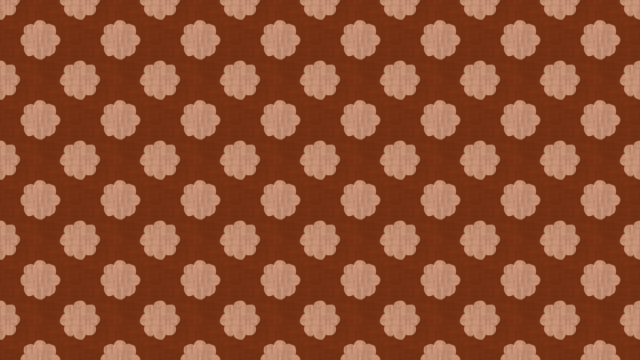
Write a WebGL 1 fragment shader that draws this pattern.

```glsl
precision highp float;

uniform vec2 u_resolution;

const float CELLS_DOWN = 4.5;       // repeats over the canvas height
const float PETALS = 8.0;
const float PETAL_RADIUS = 0.080;   // lengths are in cells
const float PETAL_ORBIT = 0.168;
const float CORE_RADIUS = 0.180;
const float EDGE_WOBBLE = 0.008;
const float RIM_WIDTH = 0.016;
const float RIM_STRENGTH = 0.35;
const float THREADS = 40.0;         // threads per cell
const float SLUB = 6.0;             // thickness changes along a thread, per cell
const float GROUND_WEAVE = 0.10;
const float FLOWER_WEAVE = 0.17;
const vec3 GROUND = vec3(0.457, 0.191, 0.076);
const vec3 FLOWER = vec3(0.757, 0.552, 0.445);
const vec3 RIM_PINK = vec3(0.80, 0.59, 0.47);
const vec3 RIM_OLIVE = vec3(0.70, 0.50, 0.31);
const float TAU = 6.2831853;

float hash(vec2 p) {
  return fract(sin(dot(p, vec2(127.1, 311.7))) * 43758.5453);
}

// Value noise that wraps once per cell
float tiledNoise(vec2 p, vec2 period) {
  p *= period;
  vec2 i = floor(p);
  vec2 f = fract(p);
  f = f * f * (3.0 - 2.0 * f);
  vec2 a = mod(i, period);
  vec2 b = mod(i + 1.0, period);
  return mix(mix(hash(a), hash(vec2(b.x, a.y)), f.x),
             mix(hash(vec2(a.x, b.y)), hash(b), f.x), f.y);
}

// Signed distance to a ring of round petals joined by a disc
float flowerDistance(vec2 p) {
  float sector = TAU / PETALS;
  float angle = mod(atan(p.y, p.x) + 0.5 * sector, sector) - 0.5 * sector;
  vec2 q = length(p) * vec2(cos(angle), sin(angle));
  float petal = length(q - vec2(PETAL_ORBIT, 0.0)) - PETAL_RADIUS;
  return min(petal, length(p) - CORE_RADIUS);
}

void main() {
  float pixel = CELLS_DOWN / u_resolution.y;
  vec2 p = gl_FragCoord.xy * pixel;

  // Two staggered lattices of flowers, half a cell apart
  vec2 wobble = vec2(tiledNoise(p, vec2(13.0)), tiledNoise(p, vec2(17.0))) - 0.5;
  vec2 bent = p + 2.0 * EDGE_WOBBLE * wobble;
  float first = flowerDistance(fract(bent + vec2(0.0, 0.5)) - 0.5);
  float second = flowerDistance(fract(bent + vec2(0.5, 0.0)) - 0.5);
  float d = min(first, second);
  float flower = smoothstep(0.8 * pixel, -0.8 * pixel, d);

  // Linen threads, with soft mottling
  float warp = tiledNoise(p, vec2(THREADS, SLUB)) - 0.5;
  float weft = tiledNoise(p + 0.37, vec2(SLUB, THREADS)) - 0.5;
  float grain = tiledNoise(p, vec2(THREADS)) - 0.5;
  float mottle = tiledNoise(p, vec2(5.0)) - 0.5;

  float groundShade = 0.7 * warp + 0.8 * weft + 0.6 * grain + 0.3 * mottle;
  float flowerShade = 0.9 * warp + 0.3 * weft + 0.5 * grain + 0.2 * mottle;
  vec3 ground = GROUND * (1.0 + GROUND_WEAVE * groundShade);
  vec3 petals = FLOWER * (1.0 + FLOWER_WEAVE * flowerShade);

  // Thin rim, more olive on the second lattice
  float rim = smoothstep(-RIM_WIDTH, 0.0, d);
  vec3 rimColor = mix(RIM_PINK, RIM_OLIVE, step(second, first));
  petals = mix(petals, rimColor, RIM_STRENGTH * rim);

  gl_FragColor = vec4(mix(ground, petals, flower), 1.0);
}
```
